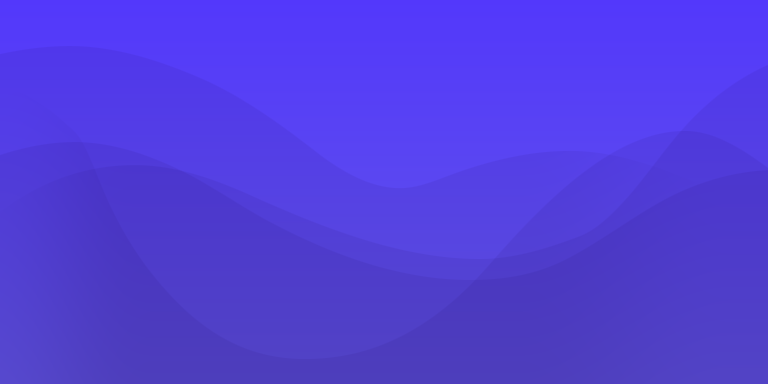
Write a Shadertoy shader that draws this background.

```glsl
// Violet gradient behind four translucent, overlapping waves with soft side fades.

// Height of a smooth curve at x; each knot holds position, height and slope.
float curveHeight(float x, vec3 knots[8]) {
    float height = knots[0].y;
    for (int i = 0; i < 7; i++) {
        vec3 a = knots[i], b = knots[i + 1];
        if (x >= a.x) {
            float span = b.x - a.x;
            float t = clamp((x - a.x) / span, 0.0, 1.0);
            float s = 1.0 - t;
            height = s * s * ((1.0 + 2.0 * t) * a.y + t * span * a.z)
                   + t * t * ((1.0 + 2.0 * s) * b.y - s * span * b.z);
        }
    }
    return height;
}

// Darkens everything below the curve.
vec3 addWave(vec3 color, vec2 p, vec3 knots[8], float opacity) {
    float d = curveHeight(p.x, knots) - p.y;
    float coverage = clamp(d / max(fwidth(d), 1e-5) + 0.5, 0.0, 1.0);
    return mix(color, vec3(0.10, 0.0, 0.32), coverage * opacity);
}

void mainImage(out vec4 fragColor, in vec2 fragCoord) {
    // Canvas spans 2 by 1 units.
    vec2 p = fragCoord / iResolution.xy * vec2(2.0, 1.0);

    // Vertical background gradient
    vec3 color = mix(vec3(0.385, 0.34, 0.90), vec3(0.325, 0.22, 0.985), p.y);

    // High wave, fading out to the right
    vec3 highWave[8] = vec3[8](
        vec3(0.0, 0.859, 0.22), vec3(0.182, 0.88, 0.0),
        vec3(0.521, 0.797, -0.43), vec3(0.82, 0.607, -0.78),
        vec3(1.042, 0.51, 0.0), vec3(1.159, 0.539, 0.38),
        vec3(1.484, 0.607, 0.0), vec3(2.0, 0.44, -0.45));
    color = addWave(color, p, highWave, 0.08 * (1.0 - smoothstep(1.35, 1.9, p.x)));

    // Wave rising to the right edge
    vec3 risingWave[8] = vec3[8](
        vec3(0.0, 0.448, 0.75), vec3(0.352, 0.57, 0.0),
        vec3(0.651, 0.492, -0.45), vec3(1.25, 0.3255, 0.0),
        vec3(1.51, 0.385, 0.38), vec3(1.628, 0.479, 1.1),
        vec3(1.771, 0.656, 1.15), vec3(2.0, 0.831, 0.45));
    color = addWave(color, p, risingWave, 0.08 * smoothstep(-0.1, 0.35, p.x));

    // Broad low wave
    vec3 lowWave[8] = vec3[8](
        vec3(0.0, 0.596, 0.33), vec3(0.195, 0.63, 0.0),
        vec3(0.469, 0.557, -0.48), vec3(0.703, 0.422, -0.53),
        vec3(1.224, 0.271, 0.0), vec3(1.471, 0.323, 0.5),
        vec3(1.771, 0.5, 0.45), vec3(2.0, 0.557, 0.05));
    color = addWave(color, p, lowWave, 0.08);

    // Deep bowl, fading out to the left
    vec3 bowlWave[8] = vec3[8](
        vec3(0.0, 0.771, -0.05), vec3(0.195, 0.656, -0.95),
        vec3(0.286, 0.466, -2.1), vec3(0.443, 0.232, -1.08),
        vec3(0.794, 0.065, 0.0), vec3(1.276, 0.3125, 1.15),
        vec3(1.784, 0.659, 0.0), vec3(2.0, 0.5625, -0.75));
    color = addWave(color, p, bowlWave, 0.08 * smoothstep(0.0, 0.4, p.x));

    fragColor = vec4(color, 1.0);
}
```
